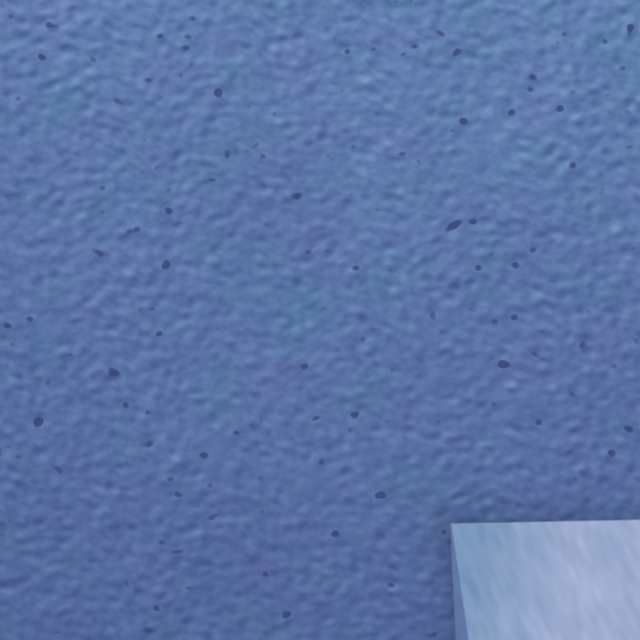
Give the GLSL for this texture, as a Shadertoy shader.

```glsl
#define GRAIN_CELLS 84.0
#define GRAIN_CONTRAST 0.052
#define PIT_CELLS 72.0
#define PIT_DEPTH 0.75
#define EDGE_SOFTNESS 0.0022
#define BLOCK_CORNER vec2(0.703, 0.182)
#define WALL_LOW vec3(0.322, 0.408, 0.608)
#define WALL_HIGH vec3(0.378, 0.490, 0.680)
#define PIT_COLOR vec3(0.215, 0.255, 0.450)
#define BLOCK_BLUE vec3(0.490, 0.600, 0.745)
#define BLOCK_PALE vec3(0.615, 0.675, 0.815)
#define BLOCK_SIDE vec3(0.375, 0.460, 0.640)

vec3 hash3(vec2 p) {
    vec3 q = fract(p.xyx * vec3(0.1031, 0.1030, 0.0973));
    q += dot(q, q.yxz + 33.33);
    return fract((q.xxy + q.yzz) * q.zyx);
}

// Cellular noise: each cell holds one soft bump of random sign and height
float bumps(vec2 p) {
    vec2 cell = floor(p);
    float sum = 0.0;
    for (int y = -1; y <= 1; y++)
    for (int x = -1; x <= 1; x++) {
        vec2 id = cell + vec2(x, y);
        vec3 rnd = hash3(id + 17.0);
        vec2 d = p - id - rnd.xy;
        float falloff = max(0.0, 1.0 - dot(d, d));
        sum += (2.0 * rnd.z - 1.0) * falloff * falloff;
    }
    return sum;
}

vec3 wallColor(vec2 uv) {
    // Broad light falloff with faint cloudy patches
    float cloud = bumps(uv * 6.0 + 3.0);
    float light = uv.y + 0.12 * (uv.x - 0.5) + 0.10 * cloud;
    vec3 color = mix(WALL_LOW, WALL_HIGH, clamp(light, -0.1, 1.1));
    color += vec3(0.010, -0.006, 0.004) * bumps(uv * 19.0 + 40.0);

    // Plaster relief, lit from above and drawn out a little sideways
    vec2 warp = 0.004 * sin(uv.yx * vec2(31.0, 27.0) + 4.0 * uv.x);
    vec2 p = (uv + warp) * GRAIN_CELLS * vec2(0.82, 1.08);
    float relief = bumps(p) - 0.6 * bumps(p + vec2(-0.35, 0.75));
    relief += 0.35 * bumps(p * 1.9 + 61.0);
    float strength = GRAIN_CONTRAST * mix(0.85, 1.15, uv.y);
    color += strength * relief * vec3(0.80, 1.0, 0.84);

    // Sparse dark pits
    float pit = smoothstep(0.85, 1.45, bumps(uv * PIT_CELLS * vec2(0.9, 1.1) + 90.0));
    return mix(color, PIT_COLOR, PIT_DEPTH * pit);
}

vec3 blockColor(vec2 uv) {
    // Brushed streaks on the front face
    vec2 along = normalize(vec2(-0.45, 1.0));
    vec2 p = vec2(dot(uv, vec2(along.y, -along.x)), dot(uv, along));
    float streak = bumps(p * vec2(95.0, 26.0)) + 0.6 * bumps(p * vec2(150.0, 50.0) + 30.0);
    float patches = bumps(uv * 17.0 + 8.0);
    float pale = smoothstep(0.70, 0.90, uv.x) + 0.18 * patches + 0.13 * streak;
    return mix(BLOCK_BLUE, BLOCK_PALE, pale) + 0.012 * streak;
}

void mainImage(out vec4 fragColor, in vec2 fragCoord) {
    vec2 uv = fragCoord / iResolution.y;
    vec3 color = wallColor(uv);

    // Signed insets from the block's slanted edges
    float drop = BLOCK_CORNER.y - uv.y;
    float insetLeft = uv.x - BLOCK_CORNER.x - 0.05 * drop;
    float insetTop = drop + 0.02 * (uv.x - BLOCK_CORNER.x);
    float insetFront = uv.x - BLOCK_CORNER.x - 0.002 - 0.15 * drop;

    // Soft contact shadow on the wall
    float gap = length(max(-vec2(insetLeft, insetTop), 0.0));
    color *= 1.0 - 0.16 * exp(-gap / 0.022);

    // Side and front faces
    float soft = max(EDGE_SOFTNESS, 0.75 / iResolution.y);
    float inside = smoothstep(-soft, soft, min(insetLeft, insetTop));
    float front = smoothstep(-soft, soft, insetFront);
    vec3 side = BLOCK_SIDE + 0.012 * bumps(uv * 60.0);
    color = mix(color, mix(side, blockColor(uv), front), inside);

    fragColor = vec4(clamp(color, 0.0, 1.0), 1.0);
}
```
